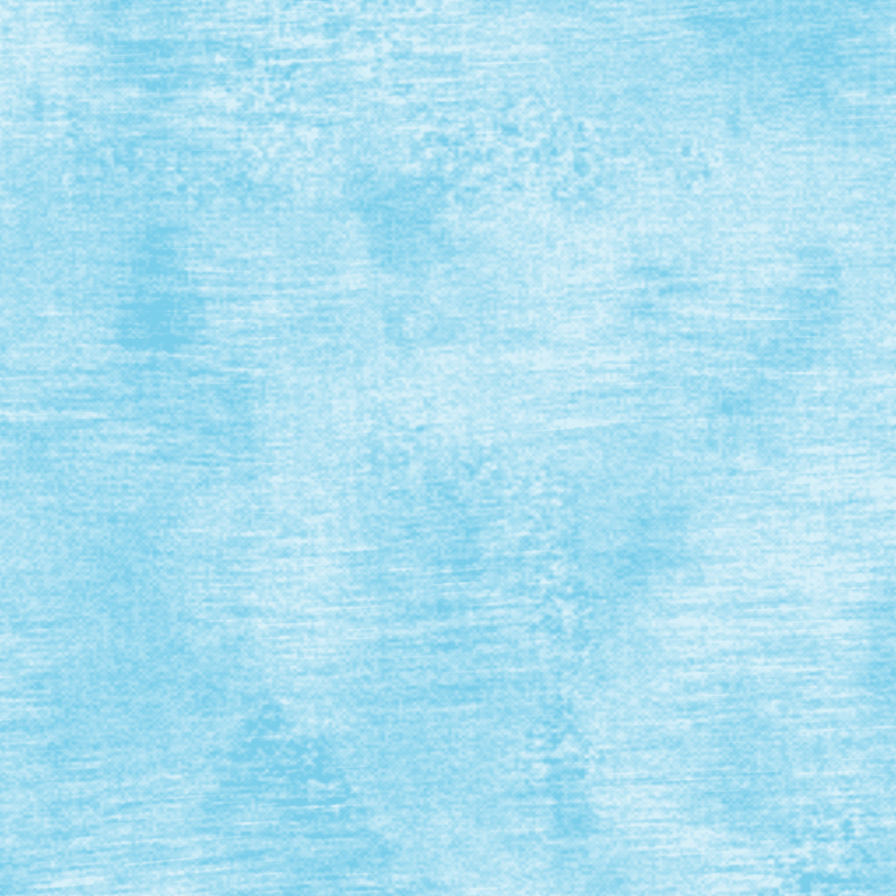
A Shadertoy shader for this texture:

```glsl
// Pale sky-blue brushed canvas: soft cloudy washes with feathered deeper stains,
// overlaid by thin near-horizontal dry-brush streaks, crumbly flecks and weave.
// All layers are value noise summed into one tone, which blends two blues.

#define DEEP_BLUE vec3(0.485, 0.81, 0.92)
#define PALE_BLUE vec3(0.84, 0.94, 0.975)
#define BASE_TONE 0.575
#define WASH_AMOUNT 0.82
#define STAIN_AMOUNT 0.27
#define SCUFF_AMOUNT 0.36
#define STREAK_AMOUNT 0.72
#define CRUST_AMOUNT 0.95
#define GRAIN_AMOUNT 0.6
#define WEAVE_COUNT 170.0

float hash(vec2 p) {
    return fract(sin(dot(p, vec2(127.1, 311.7))) * 43758.5453);
}

float valueNoise(vec2 p) {
    vec2 cell = floor(p);
    vec2 f = fract(p);
    f = f * f * (3.0 - 2.0 * f);
    float low = mix(hash(cell), hash(cell + vec2(1.0, 0.0)), f.x);
    float high = mix(hash(cell + vec2(0.0, 1.0)), hash(cell + vec2(1.0, 1.0)), f.x);
    return mix(low, high, f.y);
}

float fbm(vec2 p) {
    float sum = 0.0;
    float weight = 0.5;
    for (int octave = 0; octave < 5; octave++) {
        sum += weight * valueNoise(p);
        p = mat2(1.6, 1.2, -1.2, 1.6) * p + 17.3;
        weight *= 0.5;
    }
    return sum / 0.97;
}

// Broad cloudy variation, centred on zero
float washes(vec2 uv) {
    return fbm(uv * vec2(6.0, 5.0) + 3.1) - 0.5;
}

// Deeper patches, taller than wide, with ragged edges
float stains(vec2 uv) {
    vec2 ragged = vec2(fbm(uv * 22.0), fbm(uv * 22.0 + 41.0)) - 0.5;
    float body = valueNoise(uv * vec2(11.0, 7.5) + ragged * 1.4 + 23.0);
    return smoothstep(0.52, 0.86, body);
}

// Small rubbed marks where paint skips over the cloth
float scuffs(vec2 uv) {
    float area = smoothstep(0.35, 0.65, fbm(uv * 6.0 + 211.0));
    return (fbm(uv * vec2(28.0, 48.0) + 151.0) - 0.5) * mix(0.35, 1.2, area);
}

// Thin bristle marks that drift slightly off the horizontal
float streaks(vec2 uv) {
    float drift = 0.045 * uv.x + 0.02 * valueNoise(uv * 3.0 + 9.0);
    vec2 p = vec2(uv.x, uv.y - drift);
    float fine = valueNoise(p * vec2(22.0, 230.0)) - 0.5;
    float broad = valueNoise(p * vec2(14.0, 120.0) + 57.0) - 0.5;
    float bright = smoothstep(0.7, 0.95, valueNoise(p * vec2(20.0, 200.0) + 83.0));
    float coverage = smoothstep(0.3, 0.65, fbm(uv * vec2(6.0, 9.0) + 71.0));
    float skipped = 0.6 + 0.8 * valueNoise(uv * vec2(110.0, 200.0) + 37.0);
    return (0.65 * fine + 0.3 * broad + 0.35 * bright) * skipped * mix(0.35, 1.1, coverage);
}

// Crumbly flecks confined to a few areas, leaning to the deeper blue
float crust(vec2 uv) {
    float area = smoothstep(0.53, 0.67, fbm(uv * vec2(6.5, 6.0) + 131.0));
    float coarse = valueNoise(uv * vec2(90.0, 100.0) + 19.0) - 0.5;
    float small = valueNoise(uv * vec2(165.0, 180.0) + 61.0) - 0.5;
    return (0.5 * coarse + 0.65 * small - 0.06) * area;
}

// Cloth threads broken up by irregular fibre grain
float grain(vec2 uv) {
    float fibre = valueNoise(uv * vec2(255.0, 270.0) + 11.0) - 0.5;
    float slub = valueNoise(uv * vec2(120.0, 250.0) + 97.0) - 0.5;
    vec2 thread = sin(uv * WEAVE_COUNT * 6.2832);
    return 0.75 * fibre + 0.4 * slub + 0.06 * thread.x * thread.y;
}

void mainImage(out vec4 fragColor, in vec2 fragCoord) {
    vec2 uv = fragCoord / iResolution.y;

    // Sum the layers into a single tone
    float tone = BASE_TONE;
    tone += WASH_AMOUNT * washes(uv);
    tone -= STAIN_AMOUNT * stains(uv);
    tone += SCUFF_AMOUNT * scuffs(uv);
    tone += STREAK_AMOUNT * streaks(uv);
    tone += CRUST_AMOUNT * crust(uv);
    tone += GRAIN_AMOUNT * grain(uv);

    // Blend between the two blues
    vec3 color = mix(DEEP_BLUE, PALE_BLUE, clamp(tone, 0.0, 1.0));
    fragColor = vec4(color, 1.0);
}
```
